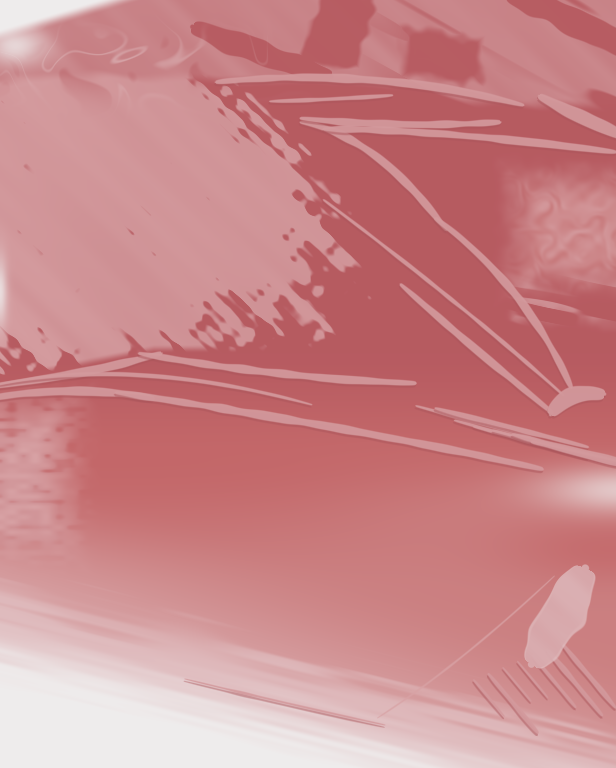
This texture is drawn by a WebGL 2 fragment shader. Its source:

```glsl
#version 300 es
precision highp float;
uniform vec2 u_resolution;
out vec4 fragColor;

const float ASPECT = .8, RIDGE = .0052, HAIR = .0026;
const int FAN_LINES = 7;
const vec3 DEEP = vec3(.715, .355, .378), WARM = vec3(.765, .405, .412);
const vec3 ROSE = vec3(.795, .5, .505), FILM = vec3(.805, .56, .575);
const vec3 PALE = vec3(.845, .635, .645), MIST = vec3(.88, .75, .76);
const vec3 WHITE = vec3(.935, .925, .925);
vec2 p;
vec3 col;

float hash(vec2 v) {
  vec3 q = fract(v.xyx * vec3(.1031, .103, .0973));
  q += dot(q, q.yzx + 33.33);
  return fract((q.x + q.y) * q.z);
}

float noise(vec2 v) {
  vec2 i = floor(v), f = fract(v), e = vec2(1, 0);
  f *= f * (3. - 2. * f);
  return mix(mix(hash(i), hash(i + e), f.x),
             mix(hash(i + e.yx), hash(i + e.xx), f.x), f.y);
}

// Soft box with an uneven rim
float box(vec2 v, vec2 center, vec2 size, float soft) {
  vec2 d = abs(v - center) - size;
  return smoothstep(soft, -soft, max(d.x, d.y) + .012 * noise(v * 70.) - .006);
}

float glow(float x, float y, float rx, float ry) {
  vec2 d = (p - vec2(x, y)) / vec2(rx, ry);
  return exp(-dot(d, d));
}

// Tapered curve through three points
float stroke(vec2 v, mat3x2 c, float width) {
  vec2 chord = c[2] - c[0], bend = 2. * (c[0] + c[2] - 2. * c[1]);
  vec2 slope = chord - bend, start = c[0] - v;
  float t = clamp(-dot(start, chord) / dot(chord, chord), 0., 1.);
  for (int i = 0; i < 3; i++) {
    vec2 g = slope + 2. * t * bend;
    t = clamp(t - dot(start + t * (slope + t * bend), g) / dot(g, g), 0., 1.);
  }
  float aa = .9 / u_resolution.y, taper = .2 + .8 * pow(4. * t * (1. - t), .3);
  float d = length(start + t * (slope + t * bend));
  return smoothstep(aa, -aa, d - width * taper * (.75 + .5 * noise(v * 38.)));
}

// Raised line with a dark lower side
void ridge(mat3x2 c, float width) {
  col = mix(col, DEEP * .93, .5 * stroke(p + vec2(.001, .003), c, width));
  col = mix(col, mix(FILM, PALE, .55), .92 * stroke(p, c, width));
}

void main() {
  p = gl_FragCoord.xy / u_resolution * vec2(ASPECT, 1);
  float down = 1. - p.y;

  // Ground, haze and glows
  col = mix(DEEP, WARM, smoothstep(.55, .4, p.y));
  col = mix(col, ROSE, smoothstep(.4, .23, p.y));
  col = mix(col, ROSE, .7 * glow(.62, .32, .2, .07));
  col = mix(col, WARM, .75 * glow(.79, .285, .13, .045));
  float shore = p.y + .25 * p.x, grain = noise(vec2(p.x * 8., shore * 150.)) - .5;
  col = mix(col, mix(PALE, MIST, .45), smoothstep(.4, .13, shore + .05 * p.x));
  col = mix(col, MIST, .75 * smoothstep(.25, .2, shore + grain * .06));
  col = mix(col, WHITE, smoothstep(.205, .11, shore + grain * .025));
  col = mix(col, WHITE, .7 * glow(.81, .362, .11, .03));

  // Textured side patches
  float weave = noise(p * vec2(65, 150)), bumps = noise(p * 80. + 3. * noise(p * 45.));
  float left = box(p, vec2(0, .375), vec2(.085, .09), .045);
  col = mix(col, mix(FILM, PALE, weave), left * smoothstep(.1, .65, weave + left * .35));
  col = mix(col, mix(ROSE, PALE, bumps), .85 * box(p, vec2(.77, .7), vec2(.095, .065), .035));
  float hem = noise(vec2(p.x * 14., (p.y + p.x * .2) * 110.));
  col = mix(col, FILM, smoothstep(.5, .65, hem) * box(p, vec2(.76, .61), vec2(.09, .022), .02));

  // Broad film brushed along the diagonal
  float s = .72 * p.x + .69 * down, q = .69 * p.x - .72 * down;
  float sheen = noise(vec2(s * 3., q * 55.));
  float cover = min((.55 - 2. * q * q - s) * 7., .7) - 1.6 * smoothstep(.04, .2, q);
  cover += .9 * noise(vec2(s * 6., q * 150.)) + .7 * noise(vec2(s * 75., q * 60.)) - .8;
  float film = smoothstep(-.1, .1, cover) * smoothstep(.5, .512, p.y - .2 * min(p.x, .2));
  col = mix(col, mix(FILM, PALE, sheen * .45 + .25 * smoothstep(.2, 0., p.x)), film);

  // Upper film with dark openings
  float sweep = noise(vec2((p.x + down) * 4., (.87 * down - .49 * p.x) * 55.));
  float top = smoothstep(.12, .105, down - .1 * max(p.x - .4, 0.) + sweep * .02);
  float gaps = smoothstep(.57, .66, sweep) * smoothstep(.44, .6, p.x);
  gaps = max(gaps, box(p + vec2(down * .25, 0), vec2(.45, .96), vec2(.037, .047), .004));
  gaps = max(gaps, box(p + vec2(0, .12 * p.x), vec2(.575, .995), vec2(.05, .029), .007));
  gaps = max(gaps, stroke(p, mat3x2(.25, .965, .33, .933, .43, .9), .015));
  gaps = max(gaps, stroke(p, mat3x2(.66, 1.01, .74, .975, .83, .93), .018));
  col = mix(col, mix(mix(FILM, DEEP, .12 + .25 * sheen), DEEP, gaps * .95), top);

  // Glossy curls and bright corner
  float curl = abs(noise(vec2(s * 18., q * 32.) + 2. * noise(p * 22.)) - .5);
  float gloss = glow(.17, .915, .15, .035);
  col = mix(col, DEEP, .6 * gloss * smoothstep(.3, .4, curl));
  col = mix(col, MIST, .55 * gloss * smoothstep(.07, 0., curl));
  col = mix(col, WHITE, .8 * max(glow(.02, .94, .04, .025), glow(0., .62, .009, .045)));
  col = mix(col, WHITE, smoothstep(.944, .962, p.y - .3 * p.x));

  // Long middle ridges
  ridge(mat3x2(-.02, .496, .1, .514, .21, .54), RIDGE);
  ridge(mat3x2(.18, .54, .36, .514, .54, .501), RIDGE);
  ridge(mat3x2(-.02, .48, .09, .491, .2, .481), RIDGE);
  ridge(mat3x2(.15, .489, .43, .444, .705, .389), RIDGE);
  ridge(mat3x2(0, .5, .19, .511, .405, .473), HAIR);
  // Diagonal ridges and their tip
  ridge(mat3x2(.39, .841, .485, .799, .58, .7), RIDGE);
  ridge(mat3x2(.565, .716, .668, .618, .742, .495), RIDGE);
  ridge(mat3x2(.52, .63, .61, .552, .718, .462), RIDGE);
  ridge(mat3x2(.42, .74, .59, .607, .732, .485), HAIR);
  ridge(mat3x2(.715, .46, .742, .483, .785, .487), .011);
  // Upper sideways ridges
  ridge(mat3x2(.28, .893, .48, .896, .68, .863), RIDGE);
  ridge(mat3x2(.7, .875, .75, .85, .82, .818), .008);
  ridge(mat3x2(.35, .868, .43, .871, .51, .876), HAIR);
  ridge(mat3x2(.39, .846, .52, .838, .65, .841), RIDGE);
  ridge(mat3x2(.42, .832, .58, .825, .8, .802), RIDGE);

  // Scattered fans
  for (int i = 0; i < FAN_LINES; i++) {
    float n = float(i), r = hash(vec2(n, 7));
    vec2 a = vec2(.54 + .025 * n, .468 - .009 * n + .012 * r);
    vec2 b = a + vec2(.12 + .1 * r, -.035 - .02 * r);
    ridge(mat3x2(a, (a + b) * .5, b), HAIR * (.6 + r));
    a = vec2(.615 + .019 * n, .115 + .008 * n);
    b = a + vec2(.05, -.06) * (.5 + r);
    ridge(mat3x2(a, (a + b) * .5, b), HAIR * (.4 + r));
  }

  // Seam, scratch and translucent fin
  col = mix(col, PALE, .8 * stroke(p, mat3x2(.49, .065, .6, .145, .72, .25), .0012));
  ridge(mat3x2(.24, .116, .37, .085, .5, .056), .0016);
  mat3x2 fin = mat3x2(.76, .26, .73, .2, .69, .135);
  col = mix(col, MIST, .75 * stroke(p, fin, .027));
  col = mix(col, mix(FILM, MIST, .25 + .5 * sheen), .8 * stroke(p, fin, .024));
  fragColor = vec4(col, 1);
}
```
